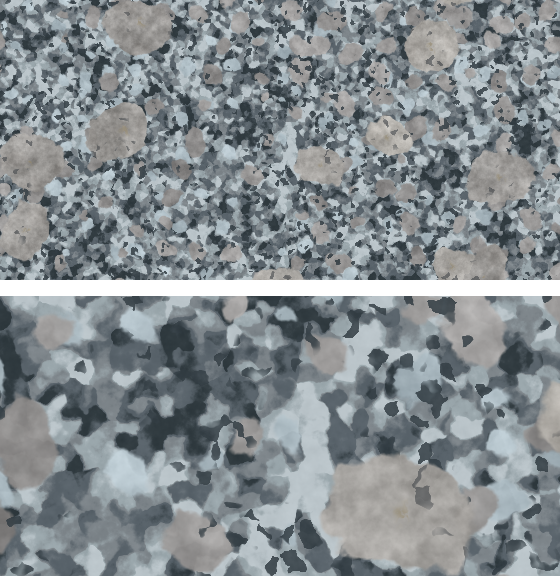
Top, the full canvas; bottom, a detail of the centre.
Write a WebGL 2 fragment shader that draws this texture.

```glsl
#version 300 es
precision highp float;
// Polished blue-grey granite with pale feldspar crystals and dark mica specks.
uniform vec2 u_resolution;
out vec4 fragColor;

float hash(vec2 p) {
  vec3 q = fract(p.xyx * vec3(0.1031, 0.1030, 0.0973));
  q += dot(q, q.yzx + 33.33);
  return fract((q.x + q.y) * q.z);
}

vec2 hash2(vec2 p) {
  return vec2(hash(p + 17.3), hash(p + 71.9));
}

float noise(vec2 p) {
  vec2 i = floor(p), f = fract(p);
  f = f * f * (3.0 - 2.0 * f);
  return mix(mix(hash(i), hash(i + vec2(1, 0)), f.x),
             mix(hash(i + vec2(0, 1)), hash(i + vec2(1, 1)), f.x), f.y);
}

float fbm(vec2 p) {
  float sum = 0.0, amp = 0.53;
  for (int i = 0; i < 4; i++) {
    sum += amp * noise(p);
    p = mat2(0.8, 0.6, -0.6, 0.8) * p * 2.1 + 13.7;
    amp *= 0.5;
  }
  return sum;
}

// Random value per irregular grain, blended softly across grain borders.
float grains(vec2 p, float seed) {
  vec2 base = floor(p);
  float total = 0.0, weights = 0.0;
  for (int y = -1; y <= 1; y++)
    for (int x = -1; x <= 1; x++) {
      vec2 cell = base + vec2(x, y);
      vec2 d = cell + hash2(cell + seed) - p;
      float w = exp(-13.0 * dot(d, d));
      total += w * hash(cell + seed + 5.1);
      weights += w;
    }
  return total / weights;
}

// Scattered crystals: x = depth inside the outline, y = crystal id, zw = offset from centre.
vec4 crystals(vec2 p, float spacing, vec2 radii, float density, float seed) {
  p /= spacing;
  vec2 base = floor(p);
  vec4 best = vec4(-1.0, 0.0, 0.0, 0.0);
  for (int y = -1; y <= 1; y++)
    for (int x = -1; x <= 1; x++) {
      vec2 cell = base + vec2(x, y), id = cell + seed;
      if (hash(id + 3.7) > density) continue;
      vec2 d = p - cell - 0.15 - 0.7 * hash2(id);
      float angle = 6.2832 * hash(id + 9.2);
      vec2 q = mat2(cos(angle), sin(angle), -sin(angle), cos(angle)) * d;
      q = abs(q * vec2(0.9, 1.2));
      float outline = mix(length(q), max(max(q.x, q.y), 0.72 * (q.x + q.y)), 0.6);
      float depth = mix(radii.x, radii.y, hash(id + 6.4)) - outline;
      if (depth > best.x) best = vec4(depth, hash(id + 8.8), d);
    }
  return best * vec4(spacing, 1.0, spacing, spacing);
}

// Mineral colours from dark mica to pale quartz.
vec3 mineral(float t) {
  vec3 c = mix(vec3(0.19, 0.23, 0.25), vec3(0.35, 0.39, 0.42), smoothstep(0.05, 0.23, t));
  c = mix(c, vec3(0.49, 0.52, 0.54), smoothstep(0.31, 0.49, t));
  c = mix(c, vec3(0.60, 0.65, 0.67), smoothstep(0.51, 0.67, t));
  return mix(c, vec3(0.73, 0.77, 0.79), smoothstep(0.69, 0.87, t));
}

void main() {
  vec2 p = gl_FragCoord.xy / u_resolution.y + 3.0;
  vec2 ragged = vec2(fbm(p * 38.0), fbm(p * 38.0 + 51.0)) - 0.5;
  vec2 bent = vec2(fbm(p * 9.0 + 7.0), fbm(p * 9.0 + 29.0)) - 0.5;
  vec2 w = p + 0.024 * ragged;
  float mottle = fbm(p * 26.0 + 5.0) - 0.5;
  float fine = fbm(p * 95.0) - 0.5;

  // Fine groundmass
  float t = 0.5 * grains(w * 46.0, 11.0) + 0.3 * grains(w * 23.0, 37.0) + 0.2 * noise(p * 9.0);
  vec3 col = mineral(0.5 + 1.75 * (t - 0.5) + 0.22 * fine);

  // Pale blue quartz and small beige feldspar
  vec4 quartz = crystals(w + 0.02 * bent, 0.088, vec2(0.14, 0.36), 0.38, 23.0);
  col = mix(col, vec3(0.70, 0.76, 0.79) + 0.12 * (quartz.y - 0.5) + 0.2 * mottle,
            0.9 * smoothstep(-0.003, 0.004, quartz.x));
  vec4 small = crystals(w + 0.03 * bent, 0.105, vec2(0.16, 0.42), 0.62, 61.0);
  col = mix(col, vec3(0.61, 0.597, 0.59) + 0.14 * (small.y - 0.5) + 0.24 * mottle,
            0.88 * smoothstep(-0.003, 0.004, small.x));

  // Dark mica specks, gathered in clusters
  float cluster = fbm(p * 13.0 + 90.0) - 0.5;
  float speck = grains(w * 68.0, 83.0) + 0.7 * cluster;
  col = mix(col, vec3(0.20, 0.24, 0.265), 0.85 * smoothstep(0.86, 0.96, speck));

  // Large feldspar crystals with cloudy interiors and tan hearts
  vec4 big = crystals(p + 0.022 * ragged + 0.07 * bent, 0.36, vec2(0.15, 0.33), 0.62, 47.0);
  vec3 feldspar = mix(vec3(0.60, 0.59, 0.58), vec3(0.73, 0.715, 0.69), big.y);
  feldspar += 0.24 * mottle + 0.22 * (fbm(p * 12.0) - 0.5) + 0.07 * fine;
  float heart = smoothstep(0.022, 0.0, length(big.zw)) * smoothstep(-0.08, 0.12, fine);
  feldspar = mix(feldspar, vec3(0.56, 0.51, 0.40), 0.65 * heart);
  float inclusion = smoothstep(0.93, 0.98, grains(w * 52.0, 29.0) + 0.25 * cluster);
  feldspar = mix(feldspar, vec3(0.31, 0.32, 0.33), 0.7 * inclusion);
  col = mix(col, feldspar, 0.95 * smoothstep(-0.003, 0.005, big.x));

  fragColor = vec4(clamp(col + 0.06 * fine, 0.0, 1.0), 1.0);
}
```
